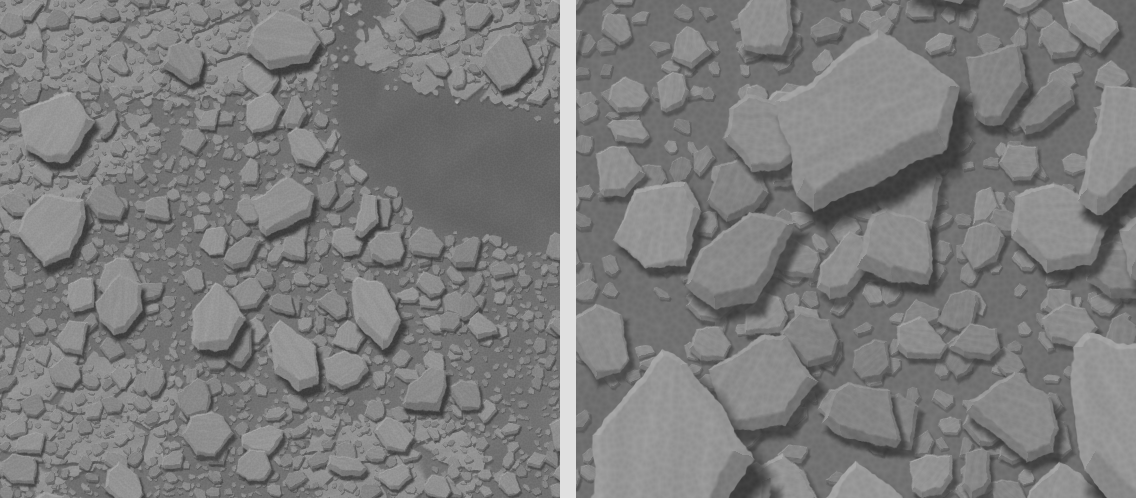
Left: the whole. Right: its middle third, enlarged.
Write a Shadertoy shader that draws this texture.

```glsl
const float TAU = 6.2832;
const float SHADOW = 0.23, DUST = 0.415, STONE = 0.565;
const vec2 LIGHT = vec2(-0.5, 0.86);

vec3 hash3(vec2 p) {
    vec3 q = vec3(dot(p, vec2(127.1, 311.7)), dot(p, vec2(269.5, 183.3)), dot(p, vec2(419.2, 371.9)));
    return fract(sin(q) * 43758.5);
}
vec2 turn(vec2 p, float a) { return vec2(cos(a) * p.x + sin(a) * p.y, cos(a) * p.y - sin(a) * p.x); }
float blob(vec2 p, vec2 centre, vec2 radius) { return 1.0 - length((p - centre) / radius); }
// Layered sines, about -1 to 1
float waves(vec2 p) {
    float sum = 0.0, amp = 0.5;
    for (int i = 0; i < 5; i++) {
        sum += amp * sin(p.x + 1.7 * sin(p.y + sum)) * cos(0.8 * p.y);
        p = turn(p, 1.1) * 1.9 + 3.1;
        amp *= 0.6;
    }
    return sum;
}
// Cellular noise: nearest and second nearest distance
vec2 cellular(vec2 p) {
    vec2 f = vec2(9.0);
    for (int i = 0; i < 9; i++) {
        vec2 c = floor(p) + vec2(i % 3 - 1, i / 3 - 1);
        float d = length(c + hash3(c).xy - p);
        f = d < f.x ? vec2(d, f.x) : vec2(f.x, min(f.y, d));
    }
    return f;
}

// Positive on the bare dark sand
float openSand(vec2 p) {
    float s = blob(turn(p - vec2(0.95, 0.67), -0.3), vec2(0.0), vec2(0.27, 0.15));
    s = max(s, blob(p, vec2(0.72, 0.9), vec2(0.055, 0.24)));
    return s + 0.12 * waves(p * 13.0);
}
// Positive on the layered slabs
float bedrock(vec2 p) {
    float r = blob(p, vec2(0.33, 0.95), vec2(0.4, 0.16));
    r = max(r, blob(p, vec2(1.0, 0.93), vec2(0.26, 0.13)));
    r = max(r, blob(turn(p, 0.4), vec2(0.33, 0.57), vec2(0.24, 0.09)));
    r = max(r, blob(p, vec2(0.1, 0.17), vec2(0.26, 0.14)));
    r = max(r, blob(p, vec2(0.78, 0.05), vec2(0.2, 0.13)));
    r += 0.28 * waves(p * 17.0) + 0.2 * (0.5 - cellular(p * 45.0).x);
    vec2 f = cellular(turn(p + 0.006 * waves(p * 40.0), 0.35) * vec2(6.0, 11.0));
    return min(r, f.y - f.x - 0.035);
}

// Convex stone: x is edge distance, y is facet brightness
vec2 rockShape(vec2 q, vec3 k) {
    float axis = 0.2 + 2.6 * (k.y - 0.5);
    float thin = mix(0.42, 0.95, k.z);
    float edge = -9.0, side = 9.0, glow = 0.0;
    for (int i = 0; i < 7; i++) {
        vec3 h = hash3(k.xy * 91.0 + float(i) * 7.3);
        float a = (float(i) + 0.8 * h.x) * TAU / 7.0;
        vec2 n = vec2(cos(a), sin(a));
        float reach = length(vec2(cos(a - axis), thin * sin(a - axis))) * mix(0.72, 1.0, h.y);
        float d = dot(q, n) - reach;
        float rise = -d * mix(1.2, 5.0, 0.5 + 0.5 * n.y);
        edge = max(edge, d);
        if (rise < side) { side = rise; glow = dot(n, LIGHT); }
    }
    float top = 0.27 + 0.35 * dot(q, k.yz - 0.5);
    float facet = 1.0 - smoothstep(-0.05, 0.05, side - top);
    return vec2(edge, facet * (0.09 * glow - 0.025));
}
// One size class of scattered stones with their shadows
float paintRocks(float tone, vec2 p, float cell, float share, float pileShare, float depth, float px) {
    for (int i = 0; i < 9; i++) {
        vec2 c = floor(p / cell) + vec2(i % 3 - 1, 1 - i / 3);
        vec3 h = hash3(c + cell * 900.0);
        vec3 k = hash3(c + cell * 500.0 + 37.0);
        vec2 centre = (c + 0.2 + 0.6 * h.xy) * cell;
        float size = cell * mix(0.3, 0.56, k.x);
        vec2 q = (p - centre) / size;
        if (dot(q, q) > 3.0) continue;
        float pile = smoothstep(-0.1, 0.4, blob(centre, vec2(0.72, 0.44), vec2(0.34, 0.22)));
        float chance = (share + pileShare * pile) * (1.0 - smoothstep(-0.1, 0.12, openSand(centre)));
        if (h.z > chance) continue;
        q += 0.05 * vec2(waves(q * 4.0 + h.xy * 20.0), waves(q.yx * 5.0 + h.yz * 20.0));
        vec2 rock = rockShape(q, k);
        float shade = rockShape(q - vec2(0.1, -0.17), k).x;
        tone = mix(tone, SHADOW, depth * (1.0 - smoothstep(-0.06, 0.12, shade)));
        float strata = waves(turn(q, 0.2 + 2.6 * (k.y - 0.5)) * vec2(2.0, 13.0) + k.xy * 30.0);
        float face = mix(0.51, STONE, depth) + rock.y + 0.07 * (h.x - 0.5) + 0.022 * strata;
        tone = mix(tone, face, 1.0 - smoothstep(-px / size, px / size, rock.x));
    }
    return tone;
}

void mainImage(out vec4 fragColor, in vec2 fragCoord) {
    float px = 1.0 / iResolution.y;
    vec2 p = fragCoord * px;
    // Dust, darker on the open sand
    float sand = smoothstep(-0.3, 0.3, openSand(p));
    float tone = DUST + mix(0.025, -0.015, sand) + 0.018 * waves(p * 22.0);
    // Slabs with bedding lines, cracks and pale veins
    float slab = smoothstep(0.0, 0.045, bedrock(p));
    float slabShade = smoothstep(0.0, 0.06, bedrock(p + vec2(-0.003, 0.006)));
    tone = mix(tone, 0.33, 0.7 * slabShade);
    float bedding = waves(turn(p, 0.4) * vec2(14.0, 85.0));
    float vein = 1.0 - smoothstep(0.0, 0.022, abs(waves(p * 5.0 + 2.0) - 0.3));
    vein *= smoothstep(0.2, 0.6, waves(p * 31.0));
    tone = mix(tone, STONE + 0.035 * bedding + 0.15 * vein, slab);
    // Stones, from gravel to boulders
    float cell = 0.017;
    for (int i = 0; i < 5; i++) {
        float level = float(i) / 4.0;
        tone = paintRocks(tone, p, cell, mix(0.6, 0.3, level), 0.5 * level, mix(0.35, 0.95, level), px);
        cell *= 1.75;
    }
    // Fine grain
    tone += 0.04 * (cellular(p * 230.0).x - 0.45);
    fragColor = vec4(vec3(clamp(tone, 0.0, 1.0)), 1.0);
}
```
